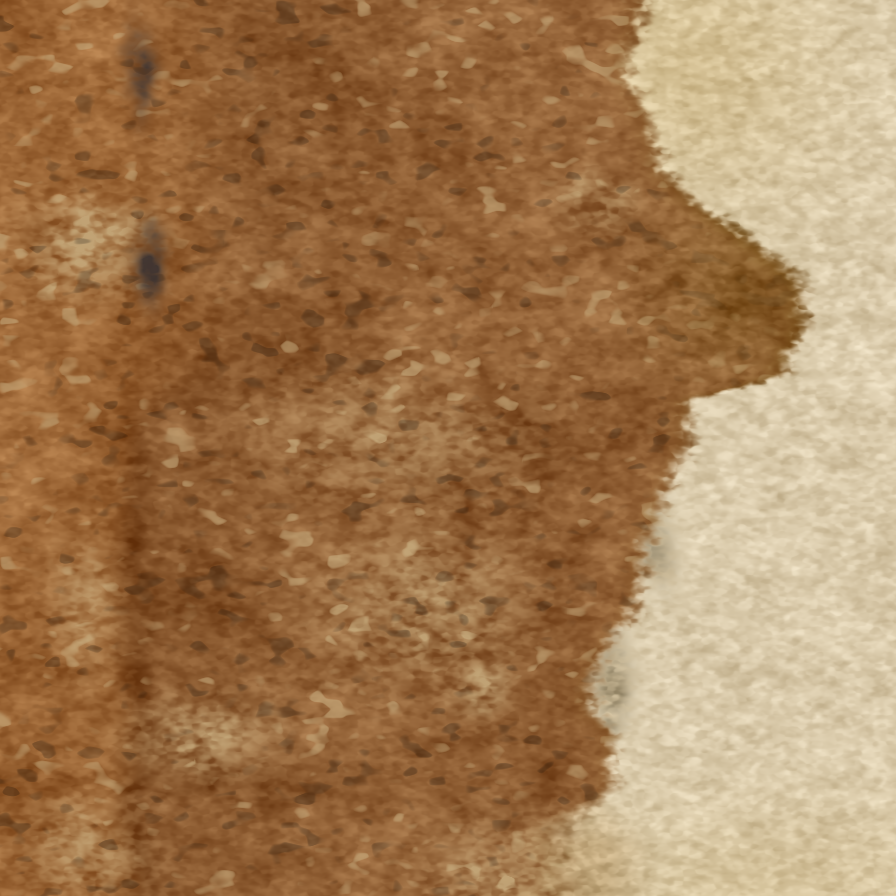
Reproduce this texture procedurally as a WebGL 1 fragment shader.

```glsl
precision highp float;
// Rust-brown stained fibrous sheet with a ragged right edge over pale paper.
uniform vec2 u_resolution;

#define STAIN_DARK vec3(0.455, 0.26, 0.105)
#define STAIN_LIGHT vec3(0.71, 0.52, 0.335)
#define WORN vec3(0.77, 0.66, 0.48)
#define PAPER vec3(0.853, 0.792, 0.668)
#define PAPER_WARM vec3(0.83, 0.75, 0.575)
#define OLIVE vec3(0.55, 0.395, 0.18)
#define INK vec3(0.24, 0.20, 0.19)
#define GRAIN_SCALE vec2(78.0, 135.0)
#define GRAIN_AMOUNT 0.36
#define EDGE_SOFTNESS 0.014
#define EDGE_RAGGED 0.036

vec3 hash3(vec2 cell) {
  vec3 q = vec3(dot(cell, vec2(127.1, 311.7)), dot(cell, vec2(269.5, 183.3)),
                dot(cell, vec2(419.2, 371.9)));
  return fract(sin(q) * 43758.55);
}

// Cellular noise: random values blended around jittered cell points.
float cellNoise(vec2 p) {
  vec2 base = floor(p);
  float total = 0.0, weight = 0.0;
  for (int j = -1; j <= 1; j++) {
    for (int i = -1; i <= 1; i++) {
      vec2 cell = base + vec2(float(i), float(j));
      vec3 h = hash3(cell);
      vec2 d = cell + h.xy - p;
      float w = exp(-4.5 * dot(d, d));
      total += w * h.z;
      weight += w;
    }
  }
  return total / weight - 0.5;
}

float layeredNoise(vec2 p) {
  float sum = 0.0, amp = 0.6;
  for (int i = 0; i < 3; i++) {
    sum += amp * cellNoise(p);
    p = mat2(1.9, 0.5, -0.5, 1.9) * p + 17.3;
    amp *= 0.6;
  }
  return sum;
}

float blob(vec2 p, vec2 center, vec2 radius) {
  vec2 d = (p - center) / radius;
  return exp(-dot(d, d));
}

// Horizontal position of the torn edge; t runs from top to bottom.
float edgeX(float t) {
  float x = 0.717 + 0.022 * smoothstep(0.09, 0.2, t);
  x -= 0.014 * exp(-pow((t - 0.07) / 0.035, 2.0));
  x += 0.156 * smoothstep(0.18, 0.33, t);
  x -= 0.02 * smoothstep(0.36, 0.42, t);
  x -= 0.105 * smoothstep(0.418, 0.45, t);
  x -= 0.055 * smoothstep(0.46, 0.66, t);
  x -= 0.055 * smoothstep(0.66, 0.77, t);
  x += 0.028 * smoothstep(0.79, 0.83, t);
  return x - 0.065 * smoothstep(0.87, 0.93, t);
}

void main() {
  vec2 p = gl_FragCoord.xy / u_resolution;
  p.y = 1.0 - p.y;
  float mottle = layeredNoise(p * vec2(11.0, 14.0));
  float speckle = layeredNoise(p * vec2(34.0, 46.0) + 40.0);
  float grain = cellNoise(p * GRAIN_SCALE + mottle) + 0.8 * cellNoise(p * GRAIN_SCALE * 1.8 + 9.0);
  float fleck = cellNoise(p * vec2(60.0, 105.0) + 71.0) + 0.25 * mottle;
  vec2 q = p + 0.03 * vec2(mottle, speckle);

  // Stain tone: broad lights and darks, then the seam on the left.
  float lower = smoothstep(0.36, 0.5, p.y);
  float leftStrip = 1.0 - smoothstep(0.115, mix(0.3, 0.16, lower), q.x);
  float tone = 0.47 + 0.38 * mottle + 0.5 * speckle + GRAIN_AMOUNT * grain;
  tone += 0.09 * leftStrip * (1.0 + 3.0 * mottle);
  tone -= 0.2 * blob(q, vec2(0.27, 0.40), vec2(0.10, 0.06));
  tone -= 0.17 * blob(q, vec2(0.60, 0.49), vec2(0.14, 0.07));
  tone -= 0.16 * blob(q, vec2(0.24, 0.64), vec2(0.09, 0.14));
  tone -= 0.3 * blob(q, vec2(0.23, 0.875), vec2(0.06, 0.03));
  tone -= 0.22 * blob(q, vec2(0.38, 0.09), vec2(0.07, 0.09));
  tone -= 0.16 * blob(q, vec2(0.62, 0.77), vec2(0.05, 0.20));
  float seam = blob(q, vec2(0.15, q.y), vec2(0.021, 1.0));
  tone -= seam * (0.05 + 0.33 * lower) * (1.0 + 1.5 * mottle);
  vec3 stain = mix(STAIN_DARK, STAIN_LIGHT, clamp(tone, -0.3, 1.3));
  stain += leftStrip * vec3(0.02, 0.0, -0.018);

  // Worn pale patches and scattered light flecks.
  float worn = 0.75 * blob(q, vec2(0.095, 0.275), vec2(0.055, 0.045));
  worn += 0.65 * blob(q, vec2(0.225, 0.825), vec2(0.07, 0.035));
  worn += 0.45 * blob(q, vec2(0.47, 0.68), vec2(0.10, 0.075));
  worn += 0.3 * blob(q, vec2(0.44, 0.49), vec2(0.13, 0.065));
  worn += 0.4 * blob(q, vec2(0.095, 0.68), vec2(0.035, 0.07));
  worn += 0.45 * blob(q, vec2(0.09, 0.95), vec2(0.06, 0.05));
  worn += 0.6 * blob(q, vec2(0.535, 0.775), vec2(0.025, 0.025));
  worn += 0.5 * blob(q, vec2(0.67, 0.225), vec2(0.035, 0.025));
  worn += 0.45 * blob(q, vec2(0.58, 0.99), vec2(0.09, 0.06));
  worn *= clamp(0.85 + 1.3 * speckle + 1.3 * grain, 0.0, 1.7);
  worn += 0.6 * smoothstep(0.27, 0.46, fleck);
  stain = mix(stain, WORN, clamp(worn, 0.0, 0.9));
  stain *= 1.0 - 0.22 * smoothstep(0.26, 0.44, -fleck);

  // Ragged edge with an olive rim, strongest on the lobe.
  float edgeDist = p.x - edgeX(p.y + 0.012 * mottle)
                 + EDGE_RAGGED * (0.45 * speckle + 0.3 * mottle + 0.4 * grain);
  float lobe = blob(p, vec2(0.83, 0.32), vec2(0.10, 0.12));
  float rim = exp(-pow(edgeDist / 0.02, 2.0));
  vec3 olive = OLIVE + 0.22 * (speckle + 0.6 * grain) - 0.07 * rim;
  olive -= 0.13 * blob(q, vec2(0.83, 0.335), vec2(0.03, 0.03));
  stain = mix(stain, olive, clamp(0.6 * lobe + rim * (0.25 + 0.3 * lobe), 0.0, 0.85));

  // Paper: warm at the upper left and base, with fine flat fibres.
  float warmth = blob(p, vec2(0.76, 0.07), vec2(0.17, 0.17));
  warmth += 0.6 * blob(p, vec2(0.85, 1.0), vec2(0.25, 0.10));
  vec3 paper = mix(PAPER, PAPER_WARM, clamp(warmth, 0.0, 1.0));
  paper += vec3(0.9, 1.0, 1.15) * (0.11 * grain + 0.08 * speckle + 0.03 * mottle);
  paper -= 0.2 * blob(q, vec2(0.69, 0.765), vec2(0.02, 0.045)) * (1.0 + 2.0 * grain);
  paper -= 0.12 * blob(q, vec2(0.735, 0.61), vec2(0.02, 0.05)) * (1.0 + 2.0 * grain);
  float frayed = smoothstep(0.88, 0.95, q.y) * (1.0 - smoothstep(0.66, 0.74, q.x));
  paper = mix(paper, WORN - 0.03 + 0.15 * grain, 0.8 * frayed);
  float soft = EDGE_SOFTNESS + 0.025 * smoothstep(0.86, 0.94, p.y);
  vec3 color = mix(stain, paper, smoothstep(-soft, soft, edgeDist));

  // Two dark marks on the seam.
  float marks = 0.95 * blob(q, vec2(0.161, 0.302), vec2(0.014, 0.035));
  marks += 0.7 * blob(q, vec2(0.157, 0.08), vec2(0.011, 0.045));
  color = mix(color, INK, clamp(marks * (1.0 + speckle + 0.5 * grain), 0.0, 0.95));
  gl_FragColor = vec4(clamp(color, 0.0, 1.0), 1.0);
}
```
